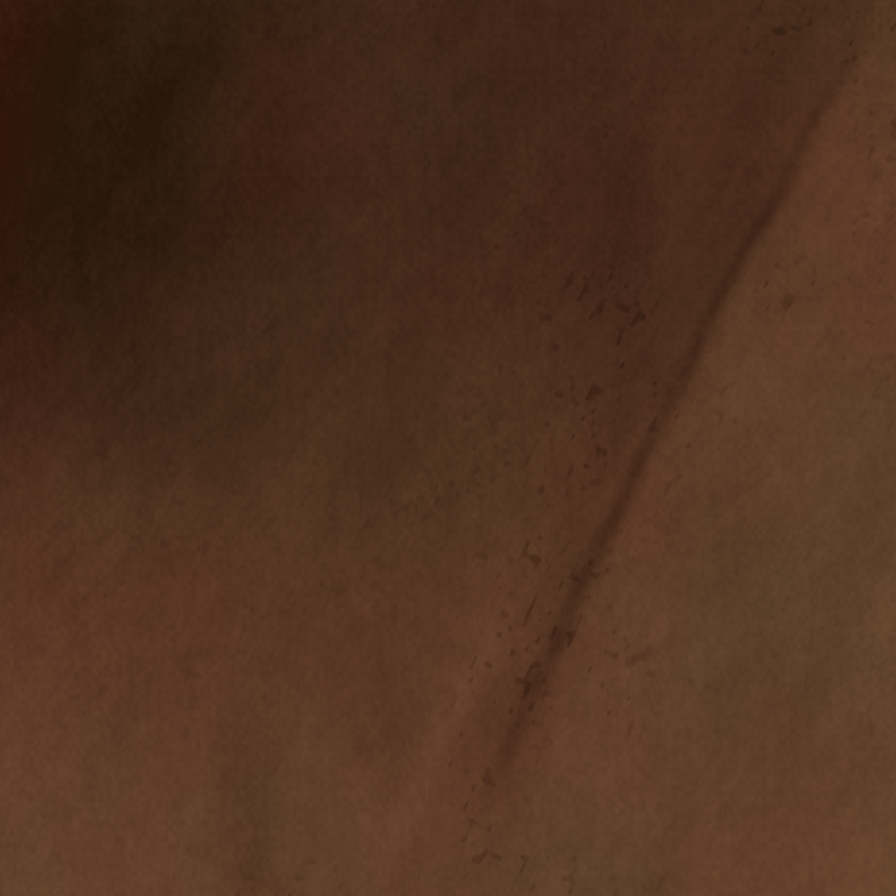
Write a WebGL 1 fragment shader that draws this texture.

```glsl
precision highp float;
uniform vec2 u_resolution;

#define SHADOW_COLOR vec3(0.165, 0.090, 0.045)
#define MID_COLOR vec3(0.305, 0.187, 0.122)
#define LIGHT_COLOR vec3(0.410, 0.272, 0.182)
#define GRAIN_SCALE 210.0
#define GRAIN_AMOUNT 0.17
#define MOTTLE_AMOUNT 0.22
#define SPECK_AMOUNT 0.24
#define CREASE_WIDTH 0.010
#define CREASE_DEPTH 0.27
#define TINT_AMOUNT 0.035

float hash(vec2 cell) {
  return fract(sin(dot(cell, vec2(127.1, 311.7))) * 43758.5453);
}

float noise(vec2 p) {
  vec2 cell = floor(p);
  vec2 f = fract(p);
  f = f * f * (3.0 - 2.0 * f);
  float low = mix(hash(cell), hash(cell + vec2(1.0, 0.0)), f.x);
  float high = mix(hash(cell + vec2(0.0, 1.0)), hash(cell + 1.0), f.x);
  return mix(low, high, f.y);
}

float fbm(vec2 p) {
  float sum = 0.0;
  float weight = 0.5;
  for (int octave = 0; octave < 4; octave++) {
    sum += weight * noise(p);
    p = mat2(1.6, 1.2, -1.2, 1.6) * p + 7.3;
    weight *= 0.5;
  }
  return sum / 0.9375;
}

// Soft elliptical spot, 1 at its center
float blob(vec2 p, vec2 center, vec2 radius) {
  vec2 d = (p - center) / radius;
  return exp(-dot(d, d));
}

// Soft line profile across a signed distance
float band(float d, float width) {
  return exp(-d * d / (width * width));
}

void main() {
  vec2 uv = gl_FragCoord.xy / u_resolution;
  vec2 warped = uv + 0.05 * (vec2(fbm(uv * 5.0), fbm(uv * 5.0 + 19.0)) - 0.5);

  // Signed distance to the slanted crease, and the axis along it
  float bend = -0.018 * sin(3.14159 * uv.y);
  float wobble = 0.008 * (noise(vec2(uv.y * 14.0, 3.0)) - 0.5);
  float across = (uv.x - 0.497 - 0.487 * uv.y - bend - wobble) * 0.9;
  float along = dot(uv, vec2(0.438, 0.899));

  // Broad light on both sides of the crease
  float rise = smoothstep(0.02, 0.82, warped.y - 0.12 * warped.x);
  float leftTone = mix(0.90, 0.37, rise);
  leftTone += 0.14 * smoothstep(0.55, 0.95, uv.x) * rise;
  leftTone -= 0.40 * blob(warped, vec2(0.04, 0.84), vec2(0.24, 0.27));
  float rightTone = 0.88 - 0.10 * uv.y + 0.10 * smoothstep(0.75, 1.0, uv.x) * (1.0 - uv.y);
  float tone = mix(leftTone, rightTone, smoothstep(-0.035, 0.025, across));

  // Crease line with its wider shadow and the pale ridge at the top
  float reach = smoothstep(0.05, 0.25, uv.y) * (1.0 - smoothstep(0.78, 1.0, uv.y));
  float breakup = 0.55 + 0.7 * noise(vec2(along * 38.0, across * 60.0));
  tone -= CREASE_DEPTH * reach * breakup * band(across, CREASE_WIDTH);
  tone -= 0.11 * smoothstep(0.02, 0.2, uv.y) * band(across + 0.015, 0.045) * (1.0 - 0.6 * uv.y);
  tone += 0.17 * smoothstep(0.72, 1.0, uv.y) * band(across + 0.028, 0.022);

  // Faint folds and smudges
  tone -= 0.16 * blob(warped, vec2(0.275, 0.11), vec2(0.045, 0.11));
  tone -= 0.10 * blob(warped, vec2(0.43, 0.19), vec2(0.10, 0.07));
  tone -= 0.13 * blob(warped, vec2(0.69, 0.68), vec2(0.035, 0.14));
  tone += 0.10 * blob(warped, vec2(0.36, 0.90), vec2(0.07, 0.10));
  tone += 0.07 * smoothstep(0.38, 0.2, uv.y) * band(across + 0.075, 0.018);

  // Mottling, drawn out along the crease
  vec2 slanted = vec2(across, along);
  tone += MOTTLE_AMOUNT * (fbm(slanted * vec2(15.0, 7.0)) - 0.5);
  tone += 0.6 * MOTTLE_AMOUNT * (fbm(slanted * vec2(62.0, 34.0) + 41.0) - 0.5);

  // Fine grain, slightly taller than wide
  float fine = noise(uv * GRAIN_SCALE * vec2(1.1, 0.75)) - 0.5;
  float finer = noise(uv * GRAIN_SCALE * vec2(1.7, 1.3) + 53.0) - 0.5;
  tone += GRAIN_AMOUNT * (0.6 * fine + 0.4 * finer);

  // Sparse dark flecks, denser beside the crease
  float flecks = noise(slanted * vec2(150.0, 85.0) + 11.0);
  float density = 0.25 + 0.75 * band(across + 0.03, 0.16);
  density *= smoothstep(0.35, 0.65, fbm(uv * 9.0 + 31.0));
  tone -= SPECK_AMOUNT * density * smoothstep(0.72, 0.95, flecks);

  // Tone to color, with warm and olive drift
  tone = clamp(tone, 0.0, 1.08);
  vec3 color = mix(SHADOW_COLOR, MID_COLOR, min(tone / 0.58, 1.0));
  color = mix(color, LIGHT_COLOR, max(tone - 0.58, 0.0) / 0.42);
  float warmth = fbm(uv * 6.0 + 77.0) - 0.5;
  warmth += 0.55 * blob(warped, vec2(0.0, 0.85), vec2(0.06, 0.25));
  warmth += 0.35 * blob(warped, vec2(0.22, 0.3), vec2(0.20, 0.12));
  warmth -= 0.12 * smoothstep(0.0, 0.1, across);
  color += TINT_AMOUNT * warmth * vec3(1.0, -0.35, 0.1);

  gl_FragColor = vec4(color, 1.0);
}
```
